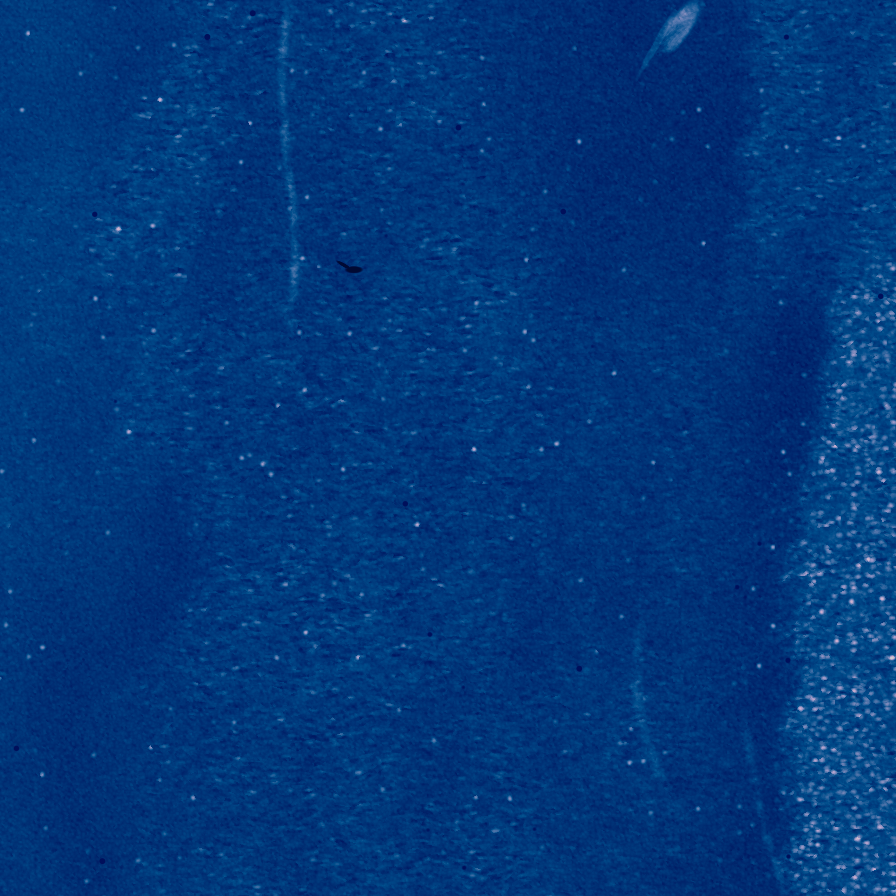
Reproduce this texture procedurally as a WebGL 2 fragment shader.

```glsl
#version 300 es
precision highp float;

uniform vec2 u_resolution;
out vec4 fragColor;

vec3 hash3(vec2 p) {
    vec3 q = fract(p.xyx * vec3(0.1031, 0.1030, 0.0973));
    q += dot(q, q.yxz + 33.33);
    return fract((q.xxy + q.yzz) * q.zyx);
}

// Cellular noise: distance to the nearest point, and that point's random id
vec2 cellular(vec2 p) {
    vec2 cell = floor(p), nearest = vec2(9.0, 0.0);
    for (int j = -1; j <= 1; j++) {
        for (int i = -1; i <= 1; i++) {
            vec2 corner = cell + vec2(i, j);
            vec3 h = hash3(corner + 40.0);
            float d = length(corner + h.xy - p);
            if (d < nearest.x) nearest = vec2(d, h.z);
        }
    }
    return nearest;
}

// Soft light and dark blobs, one per cell, about -0.5 to 0.5
float blobs(vec2 p) {
    vec2 c = cellular(p);
    return (c.y - 0.5) * smoothstep(0.85, 0.05, c.x);
}

// Pale flecks; a higher rarity leaves fewer bright ones
float flecks(vec2 p, float rarity, float radius) {
    vec2 c = cellular(p);
    return smoothstep(radius, 0.0, c.x) * pow(c.y, rarity);
}

// Soft clouds from layered, rotated sines, about -1 to 1
float clouds(vec2 p) {
    float sum = 0.0, amp = 0.5;
    for (int i = 0; i < 6; i++) {
        p += 0.6 * sin(p.yx * 1.3 + float(i) * 1.7);
        sum += amp * sin(p.x) * cos(p.y * 0.8 + 1.0);
        p = mat2(0.8, 0.6, -0.6, 0.8) * p * 1.9;
        amp *= 0.65;
    }
    return sum;
}

// Upright hairline around x = curve, fading towards both ends
float hairline(vec2 p, float curve, float low, float high, float width) {
    float ends = smoothstep(low, low + 0.04, p.y) * smoothstep(high, high - 0.08, p.y);
    return smoothstep(width, 0.0, abs(p.x - curve)) * ends;
}

float ellipse(vec2 p, vec2 center, vec2 axis, vec2 radii) {
    p -= center;
    vec2 q = vec2(dot(p, axis), dot(p, vec2(-axis.y, axis.x))) / radii;
    return smoothstep(1.15, 0.65, length(q));
}

void main() {
    vec2 uv = gl_FragCoord.xy / u_resolution;
    float x = uv.x, y = uv.y;
    float cloud = clouds(uv * vec2(13.0, 9.0));
    float mottle = clouds(uv * vec2(70.0, 95.0) + 3.0);
    float ragged = 0.012 * cloud + 0.012 * mottle;

    // Regions: worn right edge, upper right patch, streaked middle, dark bands
    float edge = x - 0.872 - 0.13 * y * y + ragged;
    float below = smoothstep(0.76, 0.62, y - 0.5 * (x - 0.93) + ragged);
    float worn = smoothstep(-0.015, 0.025, edge) * below;
    float patchTop = smoothstep(-0.02, 0.03, x - 0.70 - 0.15 * y + ragged)
                   * smoothstep(0.60, 0.80, y - 0.4 * (x - 0.9) + ragged);
    float topBand = smoothstep(0.50, 0.66, x + 0.06 * cloud) * smoothstep(0.60, 0.82, y) * (1.0 - patchTop);
    float edgeBand = smoothstep(-0.16, -0.04, edge) * below * (1.0 - worn);
    float dark = max(topBand, edgeBand);
    float middle = smoothstep(0.10, 0.24, x + 0.08 * cloud) * (1.0 - dark)
                 * (1.0 - 0.4 * smoothstep(0.54, 0.62, x + 0.03 * cloud));
    float streaked = clamp(0.22 + 0.7 * middle + 0.5 * patchTop + 0.6 * worn + 0.45 * cloud, 0.15, 1.25);

    // Ground tone
    float tone = 0.195 + 0.026 * cloud + 0.007 * mottle + 0.005 * sin(x * 47.0 + 2.0 * sin(y * 5.0));
    tone += 0.032 * smoothstep(0.3, 0.0, x) * smoothstep(0.05, 0.7, y);
    tone += 0.014 * middle + 0.022 * patchTop + 0.05 * worn - 0.030 * dark;

    // Slanted fine grain, and short level streaks gathered in rows
    vec2 slanted = vec2(x + y, y - x);
    tone += 0.085 * blobs(slanted * vec2(215.0, 145.0) + 300.0);
    tone += 0.055 * (0.42 - cellular(uv * 250.0).x);
    float rows = smoothstep(0.9, 0.1, cellular(uv * vec2(14.0, 55.0) + 7.0).x);
    vec2 level = uv + vec2(0.0, 0.002 * sin(x * 60.0 + y * 25.0));
    float streak = blobs(level * vec2(62.0, 190.0) + 19.0) + blobs(level * vec2(105.0, 235.0) + 71.0);
    tone += streak * streaked * (0.055 + 0.075 * rows);

    // Pale flecks, densest on the worn edge
    float dashes = flecks(level * vec2(100.0, 185.0) + 61.0, 9.0, 0.75);
    tone += 0.24 * dashes * streaked * (0.25 + 0.75 * rows) * (1.0 - 0.5 * dark);
    tone += 0.42 * flecks(uv * 90.0 + 83.0, 45.0, 0.42);
    float crumbs = flecks(uv * vec2(135.0, 175.0) + 5.0, 3.5, 0.85);
    tone += worn * crumbs * (0.34 + 0.12 * mottle);
    tone += 0.25 * max(edgeBand * 0.5, worn) * flecks(uv * 115.0 + 47.0, 14.0, 0.6);

    // Hairline scratches
    float wear = clamp(0.6 + 0.7 * mottle, 0.15, 1.0);
    float longScratch = hairline(uv, 0.322 + 0.007 * cos((y - 0.72) * 17.0), 0.63, 1.05, 0.008);
    float bentScratch = hairline(uv, 0.71 + 2.0 * (0.25 - y) * (0.25 - y), 0.08, 0.36, 0.010);
    float edgeScratch = hairline(uv, 0.877 - 0.35 * y + 0.6 * y * y, -0.03, 0.23, 0.008);
    tone += wear * (0.18 * longScratch + 0.10 * bentScratch + 0.11 * edgeScratch);

    // Pale scuff with a thin tail
    vec2 frayed = uv + 0.004 * mottle;
    float scuff = ellipse(frayed, vec2(0.759, 0.970), vec2(0.56, 0.83), vec2(0.037, 0.013));
    float tail = ellipse(frayed, vec2(0.733, 0.952), vec2(0.5, 0.866), vec2(0.045, 0.004));
    tone += scuff * (0.24 + 0.14 * mottle) + 0.12 * tail;

    // Dark chip and scattered pits
    float chip = max(ellipse(uv, vec2(0.395, 0.699), vec2(1.0, 0.0), vec2(0.010, 0.004)),
                     ellipse(uv, vec2(0.384, 0.704), vec2(0.87, -0.5), vec2(0.010, 0.002)));
    float pits = smoothstep(0.3, 0.6, flecks(uv * 17.0 + 29.0, 8.0, 0.11));
    tone = mix(tone, 0.06, max(chip, pits));

    // Tone to colour: deep blue through to greyish pale blue
    tone = max(tone, 0.06);
    vec3 color = vec3(max(0.0, (tone - 0.305) * 2.1), tone, 0.31 + 0.78 * tone);
    color = mix(color, vec3(0.0, 0.04, 0.2), chip);
    fragColor = vec4(clamp(color, 0.0, 0.8), 1.0);
}
```
